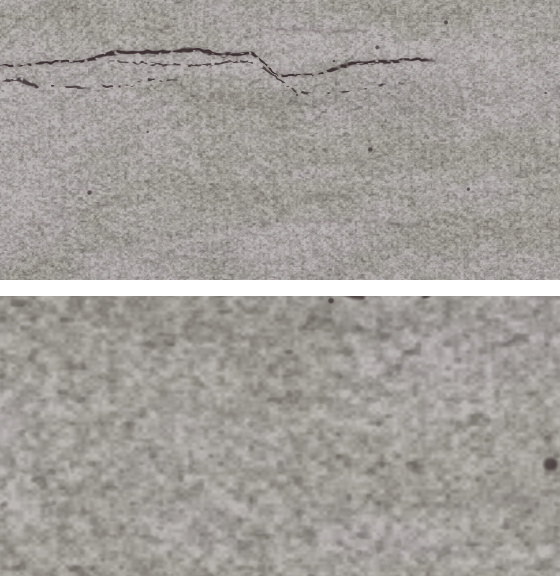
Top, the full canvas; bottom, a detail of the centre.
This texture is drawn by a Shadertoy shader. Its source:

```glsl
// Pale grey granite slab: fine salt-and-pepper grain over soft, near-level clouds,
// crossed by thin beaded dark veins and a few faint grey streaks.
// Grain and clouds are value noise; veins are noisy bands around smoothstep curves.

const vec3 PALE_STONE = vec3(0.715, 0.697, 0.694);
const vec3 DARK_STONE = vec3(0.470, 0.452, 0.440);
const vec3 OLIVE_TINT = vec3(-0.004, 0.000, -0.018);
const vec3 VEIN_COLOUR = vec3(0.215, 0.165, 0.175);
const vec3 STREAK_COLOUR = vec3(0.440, 0.415, 0.405);

float hash(vec2 p) {
    return fract(sin(dot(p, vec2(127.1, 311.7))) * 43758.5);
}

float noise(vec2 p) {
    vec2 cell = floor(p);
    vec2 f = fract(p);
    f = f * f * (3.0 - 2.0 * f);
    float low = mix(hash(cell), hash(cell + vec2(1.0, 0.0)), f.x);
    float high = mix(hash(cell + vec2(0.0, 1.0)), hash(cell + vec2(1.0, 1.0)), f.x);
    return mix(low, high, f.y);
}

float fbm(vec2 p) {
    float sum = 0.0;
    float weight = 0.5;
    for (int i = 0; i < 4; i++) {
        sum += weight * noise(p);
        p = mat2(0.98, 0.17, -0.17, 0.98) * p * 2.1 + 7.3;
        weight *= 0.5;
    }
    return sum / 0.9375;
}

float bell(float x, float centre, float width) {
    float d = (x - centre) / width;
    return exp(-d * d);
}

float span(float x, float start, float end, float fade) {
    return smoothstep(start - fade, start + fade, x)
         * (1.0 - smoothstep(end - fade, end + fade, x));
}

// Height of each vein along x
float mainCurve(float x) {
    return 0.765 + 0.015 * smoothstep(0.0, 0.28, x) + 0.035 * smoothstep(0.28, 0.44, x)
         + 0.008 * smoothstep(0.60, 0.70, x) - 0.020 * smoothstep(0.70, 0.79, x)
         + 0.007 * smoothstep(0.79, 0.88, x) - 0.078 * smoothstep(0.89, 1.00, x)
         + 0.045 * smoothstep(1.10, 1.30, x) + 0.010 * smoothstep(1.30, 1.50, x);
}

float branchCurve(float x) {
    return 0.780 - 0.012 * smoothstep(0.40, 0.64, x) + 0.013 * smoothstep(0.74, 0.86, x)
         - 0.115 * smoothstep(0.87, 1.10, x) + 0.040 * smoothstep(1.12, 1.50, x);
}

float lowerCurve(float x) {
    return 0.715 - 0.025 * smoothstep(0.06, 0.14, x) + 0.023 * smoothstep(0.42, 0.55, x);
}

// Beaded line: density sets how much of the curve is filled with mineral
float vein(vec2 p, float centre, float width, float density) {
    float wobble = (noise(p * 55.0) - 0.5) * 0.011;
    float d = abs(p.y - centre + wobble);
    float limit = 1.0 - density;
    float beads = smoothstep(limit - 0.15, limit + 0.15, noise(p * vec2(75.0, 110.0) + 31.0));
    return beads * (1.0 - smoothstep(width * 0.4, width * 1.5, d));
}

// Diffuse streak broken up by grain
float streak(vec2 p, float centre, float width) {
    float wander = (fbm(p * vec2(9.0, 5.0)) - 0.5) * 0.03;
    return bell(p.y, centre + wander, width) * smoothstep(0.2, 0.8, noise(p * vec2(45.0, 80.0)));
}

// Rare isolated dark flecks, one candidate per cell
float flecks(vec2 p, float scale, float chance) {
    vec2 cell = floor(p * scale);
    vec2 centre = 0.2 + 0.6 * vec2(hash(cell + 3.1), hash(cell + 8.7));
    float radius = 0.05 * (0.5 + hash(cell + 5.9));
    float d = length(fract(p * scale) - centre);
    return step(1.0 - chance, hash(cell)) * (1.0 - smoothstep(radius * 0.5, radius * 1.3, d));
}

void mainImage(out vec4 fragColor, in vec2 fragCoord) {
    vec2 p = fragCoord / iResolution.y;
    float x = p.x;

    // Clouds and grain
    float cloud = fbm(p * vec2(2.2, 6.5) + 4.0) - 0.5;
    float patches = fbm(p * vec2(9.0, 16.0) + 19.0) - 0.5;
    float grain = 0.6 * noise(p * vec2(100.0, 120.0)) + 0.4 * noise(p * vec2(205.0, 235.0) + 11.0) - 0.5;
    float pepper = smoothstep(0.66, 0.95, noise(p * vec2(85.0, 105.0) + 53.0));
    float shade = 0.25 - 1.05 * grain + 0.45 * cloud + 0.38 * patches + 0.36 * pepper;
    shade += 0.13 * bell(p.y, 0.64, 0.06) * smoothstep(0.5, 1.0, x);
    shade += 0.08 * (1.0 - smoothstep(0.0, 0.3, p.y)) - 0.06 * bell(p.y, 0.82, 0.08);
    vec3 colour = mix(PALE_STONE, DARK_STONE, clamp(shade, -0.08, 1.15));
    colour += OLIVE_TINT * smoothstep(-0.1, 0.2, cloud + 0.5 * patches);

    // Faint streaks
    float streaks = 0.55 * streak(p, 0.893, 0.006) * span(x, 0.97, 1.30, 0.05);
    streaks += 0.50 * streak(p, 0.205, 0.009) * span(x, 0.92, 1.52, 0.06);
    streaks += 0.35 * streak(p, 0.300, 0.008) * span(x, 0.98, 1.28, 0.06);
    streaks += 0.30 * streak(p, 0.420, 0.010) * span(x, 1.20, 1.50, 0.08);
    streaks += 0.55 * streak(p, 0.365 + 0.25 * (x - 1.84), 0.007) * span(x, 1.78, 1.94, 0.05);
    streaks += 0.40 * streak(p, 0.200 + 0.30 * (x - 0.13), 0.009) * span(x, 0.13, 0.46, 0.05);
    streaks += 0.25 * bell(p.y, mainCurve(x), 0.013) * span(x, 0.0, 1.6, 0.08);
    colour = mix(colour, STREAK_COLOUR, clamp(streaks, 0.0, 0.8));

    // Dark veins
    float bold = max(span(x, 0.30, 0.92, 0.06), span(x, 1.18, 1.52, 0.06));
    float dark = vein(p, mainCurve(x), 0.0042 + 0.0022 * bold, 0.58 + 0.17 * bold)
               * span(x, -0.2, 1.54, 0.03);
    float branchDensity = 0.58 - 0.24 * smoothstep(0.92, 1.15, x);
    dark = max(dark, 0.85 * vein(p, branchCurve(x), 0.0042, branchDensity) * span(x, 0.40, 1.45, 0.08));
    float clots = bell(x, 0.09, 0.035) + 0.6 * bell(x, 0.28, 0.03) + 0.4 * bell(x, 0.56, 0.04);
    dark = max(dark, 0.9 * vein(p, lowerCurve(x), 0.004 + 0.005 * clots, 0.42 + 0.22 * clots)
                   * span(x, -0.2, 0.62, 0.04));
    dark = max(dark, 0.75 * flecks(p, 8.0, 0.06));
    colour = mix(colour, VEIN_COLOUR, 0.92 * dark);

    fragColor = vec4(colour, 1.0);
}
```
